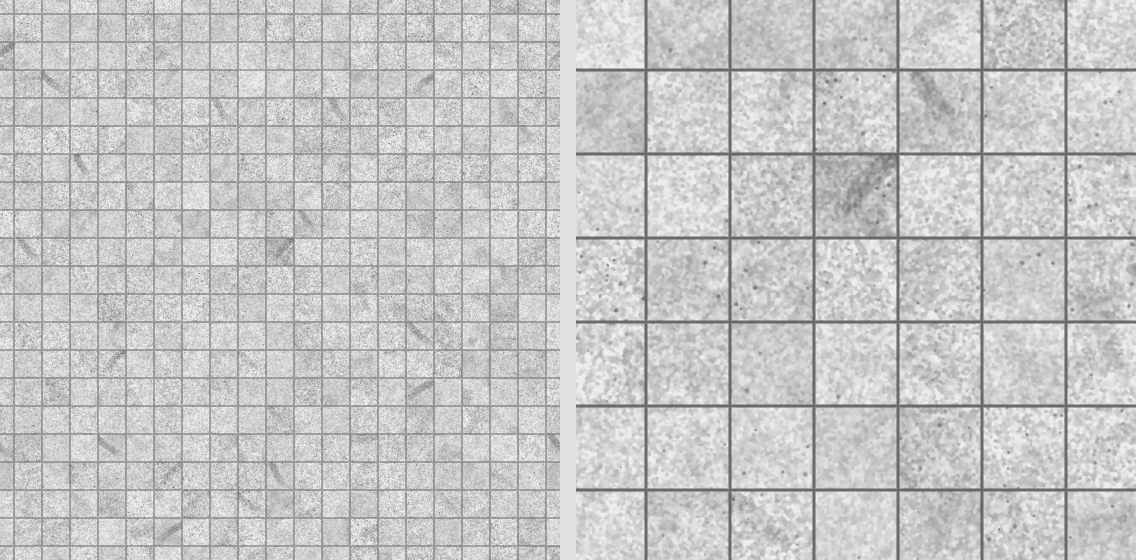
Left: the whole. Right: its middle third, enlarged.
A Shadertoy shader for this texture:

```glsl
// Three random values in 0..1 from a 2D cell
vec3 hash3(vec2 p) {
    vec3 q = fract(p.xyx * vec3(0.1031, 0.1030, 0.0973));
    q += dot(q, q.yxz + 33.33);
    return fract((q.xxy + q.yzz) * q.zyx);
}

// Soft cellular noise: x = blended cell tone, y = sparse round pits
vec2 cells(vec2 p, float pitShare) {
    vec2 base = floor(p);
    float tone = 0.0, total = 0.0, pit = 0.0;
    for (int y = -1; y <= 1; y++)
    for (int x = -1; x <= 1; x++) {
        vec2 cell = base + vec2(x, y);
        vec3 rnd = hash3(cell);
        float d = length(cell + rnd.xy - p);
        float weight = exp(-6.0 * d * d);
        tone += weight * rnd.z;
        total += weight;
        float chosen = step(1.0 - pitShare, rnd.z);
        pit = max(pit, chosen * (1.0 - smoothstep(0.08, 0.2 + 0.25 * rnd.x, d)));
    }
    return vec2(tone / total, pit);
}

// Slightly bent diagonal smear across one tile, fading along its length
float smear(vec2 f, vec3 rnd) {
    float angle = 0.5 + 0.6 * rnd.x + (rnd.y > 0.5 ? 1.5708 : 0.0);
    vec2 dir = vec2(cos(angle), sin(angle));
    vec2 c = f - 0.5;
    float along = dot(c, dir);
    float across = dot(c, vec2(-dir.y, dir.x)) + 0.3 * (rnd.z - 0.5) + 0.25 * along * along;
    float band = 1.0 - smoothstep(0.06, 0.17, abs(across));
    float fibres = 0.85 + 0.15 * sin(across * 65.0 + 2.0 * sin(along * 5.0));
    return band * fibres * smoothstep(-0.75, 0.3, along);
}

void mainImage(out vec4 fragColor, in vec2 fragCoord) {
    // 20 x 20 tiles, shifted by half a tile so the sheet wraps
    vec2 p = fragCoord / iResolution.xy * 20.0 + 0.5;
    vec2 id = mod(floor(p), 20.0);
    vec2 f = fract(p);
    vec3 tile = hash3(id + 7.0);
    vec3 wear = hash3(id + 91.0);

    // Tile tone, with a few paler tiles
    float grey = 0.812 + 0.055 * (tile.x - 0.5) + 0.035 * step(0.92, tile.y);

    // Cloudy stains and stone grain
    float rough = mix(0.7, 1.25, tile.z);
    float cloud = cells(f * 2.5 + id * 5.0, 0.0).x;
    float stain = smoothstep(0.55, 0.95, cloud) * wear.x;
    grey += 0.05 * (0.5 - cloud) - 0.07 * stain;
    grey += 0.19 * rough * (cells(f * 25.0 + id * 29.0, 0.0).x - 0.5);
    grey += 0.10 * rough * (cells(f * 12.0 + id * 17.0 + 400.0, 0.0).x - 0.5);

    // Dark pits, denser on some tiles
    float pits = cells(f * 10.0 + id * 13.0 + 150.0, 0.02 + 0.10 * tile.z * tile.z).y;
    grey -= pits * mix(0.12, 0.28, wear.y);

    // Smears on a few tiles: strong dark, faint dark or pale
    float strength = wear.z > 0.95 ? 0.20 : wear.z > 0.86 ? 0.07 : wear.z < 0.04 ? -0.06 : 0.0;
    grey -= strength * smear(f, hash3(id + 203.0));

    // Thin joints
    vec2 edge = min(f, 1.0 - f);
    vec2 aa = 10.0 / iResolution.xy;
    vec2 joint = 1.0 - smoothstep(0.018 - aa, 0.018 + aa, edge);
    grey = mix(grey, 0.37, 0.9 * max(joint.x, joint.y));

    fragColor = vec4(vec3(clamp(grey, 0.0, 0.93)), 1.0);
}
```
